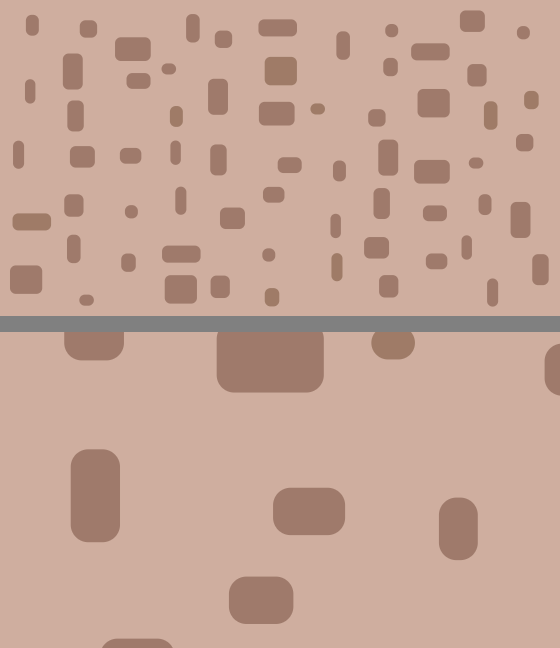
Top, the full canvas; bottom, a detail of the centre.
Write a Shadertoy shader that draws this pattern.

```glsl
// Scattered upright rounded blocks in flat brown on a dusty pink ground.

// Lengths are in canvas heights.
const vec3 GROUND = vec3(0.810, 0.684, 0.622);
const vec3 BLOCK = vec3(0.622, 0.478, 0.420);
const vec3 BLOCK_OCHRE = vec3(0.622, 0.484, 0.405);
const float OCHRE_SHARE = 0.08;
const float BORDER = 0.018;         // empty rim of the canvas
const float GAP = 0.009;            // free space around each block in its cell
const float CORNER = 0.0185;        // largest corner radius
const float COLUMN_DENSITY = 6.3;   // columns per canvas height
const float FEW_ROWS = 5.0;         // rows in even columns
const float MANY_ROWS = 7.0;        // rows in odd columns

// Width and height of each kind of block, in thousandths.
const int KINDS = 17;
const int KIND_STEP = 7;
const vec2 SIZES[KINDS] = vec2[KINDS](
    vec2(102, 90), vec2(46, 35), vec2(63, 114), vec2(76, 50), vec2(33, 77),
    vec2(79, 68), vec2(41, 42), vec2(122, 54), vec2(43, 90), vec2(55, 55),
    vec2(113, 75), vec2(41, 66), vec2(52, 98), vec2(68, 50), vec2(35, 89),
    vec2(61, 71), vec2(46, 58));

// Integer hash giving three values in 0..1.
vec3 hash3(uint seed) {
    uvec3 v = uvec3(seed, seed + 17u, seed + 59u) * 1664525u + 1013904223u;
    v.x += v.y * v.z; v.y += v.z * v.x; v.z += v.x * v.y;
    v ^= v >> 16u;
    v.x += v.y * v.z; v.y += v.z * v.x; v.z += v.x * v.y;
    return vec3(v >> 8u) / 16777216.0;
}

float roundedBox(vec2 p, vec2 halfSize, float radius) {
    vec2 q = abs(p) - halfSize + radius;
    return length(max(q, 0.0)) + min(max(q.x, q.y), 0.0) - radius;
}

void mainImage(out vec4 fragColor, in vec2 fragCoord) {
    float pixel = 1.0 / iResolution.y;
    vec2 p = fragCoord * pixel - BORDER;
    vec2 field = vec2(iResolution.x * pixel, 1.0) - 2.0 * BORDER;

    // Columns alternate between few and many rows, so rows never line up.
    float columns = max(1.0, round(field.x * COLUMN_DENSITY));
    float column = clamp(floor(p.x / field.x * columns), 0.0, columns - 1.0);
    float odd = mod(column, 2.0);
    float rows = mix(FEW_ROWS, MANY_ROWS, odd);
    float row = clamp(floor(p.y / field.y * rows), 0.0, rows - 1.0);
    vec2 cellSize = field / vec2(columns, rows);

    // A running cell number deals out the kinds in equal shares.
    float pairHalf = 0.5 * (FEW_ROWS + MANY_ROWS);
    int id = int(column * pairHalf - odd * (pairHalf - FEW_ROWS) + row);
    vec2 halfSize = 0.0005 * SIZES[(id * KIND_STEP) % KINDS];

    // Shift the block freely within the room left in its cell.
    vec3 rnd = hash3(uint(id));
    vec2 room = max(cellSize - 2.0 * (halfSize + GAP), 0.0);
    vec2 center = (vec2(column, row) + 0.5) * cellSize + (rnd.xy - 0.5) * room;

    float radius = min(CORNER, min(halfSize.x, halfSize.y));
    float dist = roundedBox(p - center, halfSize, radius);
    float cover = clamp(0.5 - dist / pixel, 0.0, 1.0);

    vec3 blockColor = rnd.z < OCHRE_SHARE ? BLOCK_OCHRE : BLOCK;
    fragColor = vec4(mix(GROUND, blockColor, cover), 1.0);
}
```
